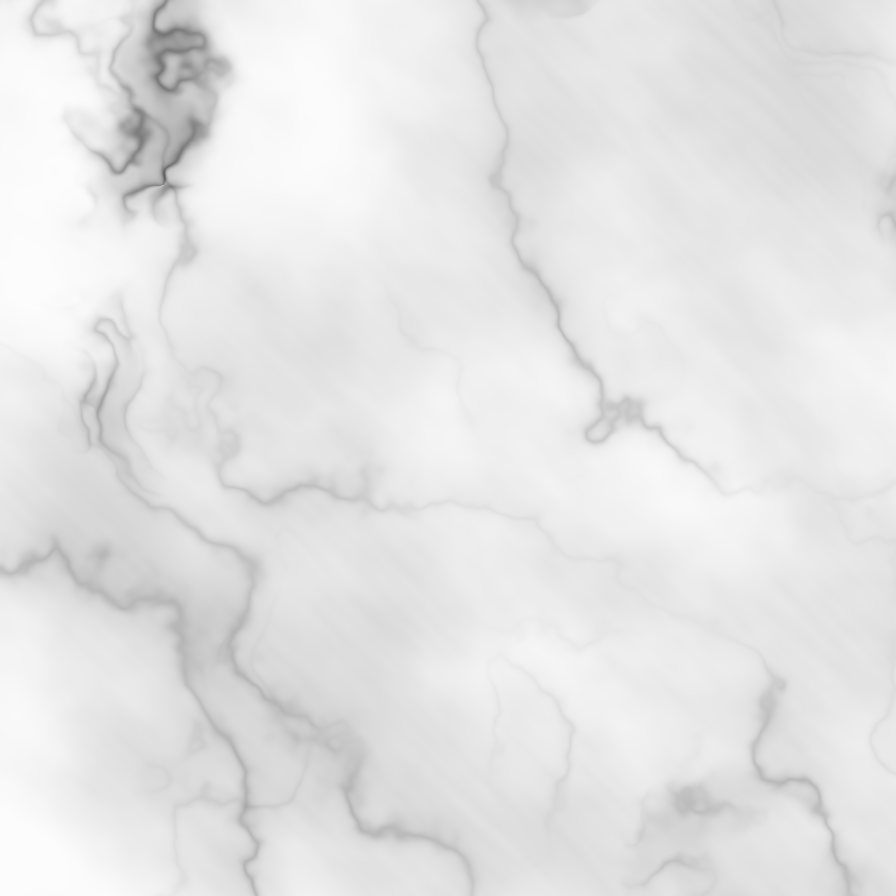
Write a WebGL 1 fragment shader that draws this texture.

```glsl
precision highp float;
// White marble: soft grey clouds, thin diagonal veins and a few dark crinkled knots.

uniform vec2 u_resolution;

#define VEIN_WIDTH 0.0055
#define HALO_WIDTH 0.035
#define VEIN_DEPTH 0.19
#define HALO_DEPTH 0.055
#define BRANCH_DEPTH 0.09
#define KNOT_DEPTH 0.50
#define WARP_AMOUNT 0.22
#define STREAK_DEPTH 0.014
#define WHITE_TONE 0.99
#define CLOUD_TONE 0.85

const vec2 VEIN_DIRECTION = vec2(0.77, -0.64);

// Sine-free hash giving a gradient in [-1, 1].
vec2 hashGradient(vec2 cell) {
  vec3 q = fract(cell.xyx * vec3(0.1031, 0.1030, 0.0973));
  q += dot(q, q.yzx + 33.33);
  return fract((q.xx + q.yz) * q.zy) * 2.0 - 1.0;
}

float cornerValue(vec2 cell, vec2 offset, vec2 corner) {
  return dot(hashGradient(cell + corner), offset - corner);
}

float gradientNoise(vec2 p) {
  vec2 cell = floor(p);
  vec2 f = p - cell;
  vec2 u = f * f * f * (f * (f * 6.0 - 15.0) + 10.0);
  float low = mix(cornerValue(cell, f, vec2(0.0)),
                  cornerValue(cell, f, vec2(1.0, 0.0)), u.x);
  float high = mix(cornerValue(cell, f, vec2(0.0, 1.0)),
                   cornerValue(cell, f, vec2(1.0)), u.x);
  return 1.4 * mix(low, high, u.y);
}

float fbm(vec2 p) {
  float sum = 0.0;
  float amplitude = 0.5;
  for (int i = 0; i < 5; i++) {
    sum += amplitude * gradientNoise(p);
    p = mat2(1.6, 1.2, -1.2, 1.6) * p + 17.3;
    amplitude *= 0.5;
  }
  return sum;
}

// Coordinates along and across the main vein direction.
vec2 alongAcross(vec2 p) {
  return vec2(dot(p, VEIN_DIRECTION),
              dot(p, vec2(-VEIN_DIRECTION.y, VEIN_DIRECTION.x)));
}

// Approximate distance to the zero contour of noise, in canvas units.
float veinDistance(vec2 p, vec2 frequency, float seed) {
  const float STEP = 0.01;
  vec2 q = alongAcross(p);
  float n = gradientNoise(q * frequency + seed);
  float nx = gradientNoise((q + vec2(STEP, 0.0)) * frequency + seed);
  float ny = gradientNoise((q + vec2(0.0, STEP)) * frequency + seed);
  float slope = length(vec2(nx - n, ny - n)) / STEP;
  float d = n / max(slope, 1.0);
  return sqrt(d * d + 0.000004);
}

void main() {
  vec2 p = gl_FragCoord.xy / u_resolution.y;

  // Irregular bending shared by all veins
  vec2 warp = vec2(fbm(p * 4.0 + 11.7), fbm(p * 4.0 + 53.2));
  vec2 bent = p + WARP_AMOUNT * warp;

  // Cloudy ground
  float cloud = 1.4 * fbm(alongAcross(p) * vec2(1.9, 2.7) + 71.4);
  float tone = mix(WHITE_TONE, CLOUD_TONE, smoothstep(-0.45, 0.6, cloud));

  // Main veins fade in and out, each with a soft halo
  float strength = mix(0.12, 1.0, smoothstep(-0.3, 0.4, gradientNoise(p * 3.1 + 29.6)));
  float d = veinDistance(bent, vec2(1.3, 2.5), 5.3);
  tone -= strength * (VEIN_DEPTH * exp(-d / VEIN_WIDTH)
                    + HALO_DEPTH * exp(-d / HALO_WIDTH));

  // Faint branching veins
  float branchMask = smoothstep(-0.05, 0.45, gradientNoise(p * 2.7 + 83.1));
  float branch = veinDistance(bent, vec2(3.2, 4.1), 37.8);
  tone -= BRANCH_DEPTH * branchMask * exp(-branch / VEIN_WIDTH);

  // Rare dark knots filled with crinkled veins
  float knot = smoothstep(0.32, 0.8, gradientNoise(bent * 3.3 + 47.9) + 0.25 * warp.x);
  float crinkle = veinDistance(bent, vec2(13.0, 15.0), 91.2);
  tone -= KNOT_DEPTH * knot * (0.4 + exp(-crinkle / 0.007));

  // Barely visible fine diagonal streaks
  vec2 streakPoint = vec2(p.x - p.y, p.x + p.y) * vec2(6.0, 55.0);
  float streakMask = smoothstep(-0.2, 0.4, cloud);
  tone += STREAK_DEPTH * streakMask * gradientNoise(streakPoint + 63.5);

  gl_FragColor = vec4(vec3(clamp(tone, 0.0, 1.0)), 1.0);
}
```
